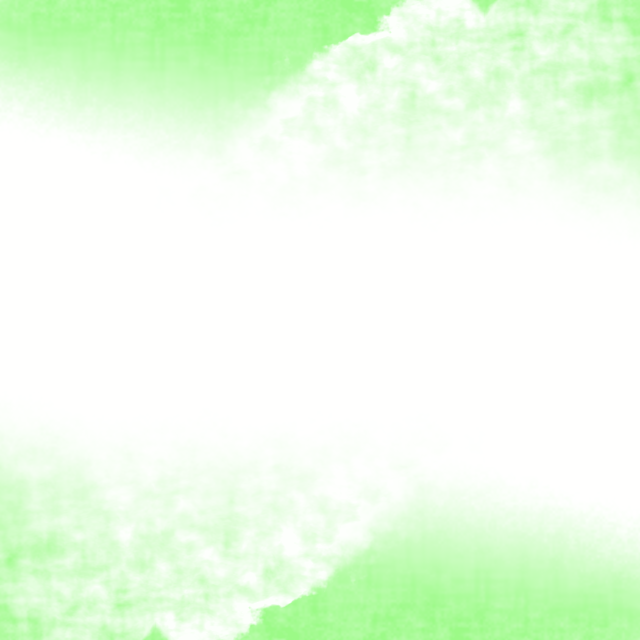
Reproduce this background procedurally as a WebGL 1 fragment shader.

```glsl
precision highp float;
// Pale green watercolour washes along the top and bottom, white between.
// One wash is built from a soft fade, a ragged cloud edge and paper grain;
// turning the canvas by half a turn gives the other.

uniform vec2 u_resolution;

#define PAPER vec3(1.0, 1.0, 0.998)
#define INK vec3(0.61, 0.98, 0.53)
#define WASH_DENSITY 0.88
#define CLOUD_MOTTLE 0.85
#define EDGE_RAGGED 0.12
#define GRAIN_SCALE 230.0
#define GRAIN_AMOUNT 0.13
#define WEAVE_AMOUNT 0.16

float hash(vec2 p) {
  return fract(sin(dot(p, vec2(12.9898, 78.233))) * 43758.5);
}

float noise(vec2 p) {
  vec2 i = floor(p), f = fract(p);
  f = f * f * (3.0 - 2.0 * f);
  return mix(mix(hash(i), hash(i + vec2(1.0, 0.0)), f.x),
             mix(hash(i + vec2(0.0, 1.0)), hash(i + vec2(1.0, 1.0)), f.x), f.y);
}

// Layered noise, roughly 0 to 1
float fbm(vec2 p) {
  float sum = 0.0, amp = 0.5;
  for (int i = 0; i < 4; i++) {
    sum += amp * noise(p);
    p = mat2(0.8, 0.6, -0.6, 0.8) * p * 2.03 + 17.3;
    amp *= 0.55;
  }
  return sum * 0.99;
}

// Crossed upright and level fibres, centred on zero
float weave(vec2 p) {
  return noise(p * vec2(130.0, 32.0)) + noise(p * vec2(32.0, 130.0) + 5.0) - 1.0;
}

// Signed offset from the cloud edge: negative in the wash, positive in the cloud
float cloudOffset(vec2 p) {
  float edge = 0.645 - p.y - 0.07 * smoothstep(0.045, 0.075, p.y);
  float billow = fbm(p * 34.0 + 3.0) - 0.5;
  return p.x - edge + EDGE_RAGGED * billow;
}

// Ink density, with p.y measured inward from the inked border
float inkDensity(vec2 p) {
  float grain = noise(p * GRAIN_SCALE) + noise(p * GRAIN_SCALE * 0.53 + 9.0) - 1.0;
  float fibre = weave(p);
  float blot = fbm(p * 11.0 + 40.0) - 0.5;
  float streak = noise(vec2(p.x * 55.0, p.y * 9.0)) - 0.5;

  // Soft fade toward the white middle, reaching deeper to the right
  float depth = p.y + 0.035 * blot + 0.02 * grain + 0.01 * fibre;
  float fadeEnd = min(0.21 + 0.3 * p.x, 0.37);
  float fade = 1.0 - smoothstep(0.06 * p.x, fadeEnd, depth);
  float wash = (WASH_DENSITY + 0.2 * blot + 0.1 * streak) * fade;

  // Mottled cloud, palest beside its edge and greener at the far side
  float offset = cloudOffset(p);
  vec2 warp = vec2(fbm(p * 18.0), fbm(p * 18.0 + 60.0)) * 0.02;
  float mottle = fbm((p + warp) * vec2(32.0, 46.0) + 11.0) - 0.5;
  float farSide = smoothstep(0.8, 1.02, p.x + 0.1 * blot);
  float body = mix(0.12, 0.32, smoothstep(0.0, 0.2, offset)) + 0.26 * farSide;
  body += 0.2 * exp(-p.y * 25.0) * smoothstep(0.76, 0.95, p.x);
  body += 0.5 * blot + CLOUD_MOTTLE * mottle * (1.0 - 0.5 * farSide);
  float reach = 0.37 + 0.03 * farSide;
  float cloudFade = 1.0 - smoothstep(0.05 + 0.08 * farSide, reach, depth);
  float cloud = max(body + 0.12 * streak + 0.1 * fibre, 0.03) * cloudFade;

  // Small drip hanging from the border
  float dripReach = p.y + 0.9 * abs(p.x - 0.757) + 0.03 * mottle;
  cloud = mix(cloud, 0.8, 1.0 - smoothstep(0.012, 0.026, dripReach));

  // The edge is crisp near the border and dissolves further in
  float softness = mix(0.013, 0.09, smoothstep(0.06, 0.19, p.y));
  float density = mix(wash, cloud, smoothstep(-softness, softness, offset));
  return clamp(density * (1.0 + GRAIN_AMOUNT * grain + WEAVE_AMOUNT * fibre), 0.0, 1.0);
}

void main() {
  vec2 uv = gl_FragCoord.xy / u_resolution;
  // Half-turn symmetry: both washes share one set of coordinates
  vec2 p = uv.y > 0.5 ? vec2(uv.x, 1.0 - uv.y) : vec2(1.0 - uv.x, uv.y);
  gl_FragColor = vec4(mix(PAPER, INK, inkDensity(p)), 1.0);
}
```
